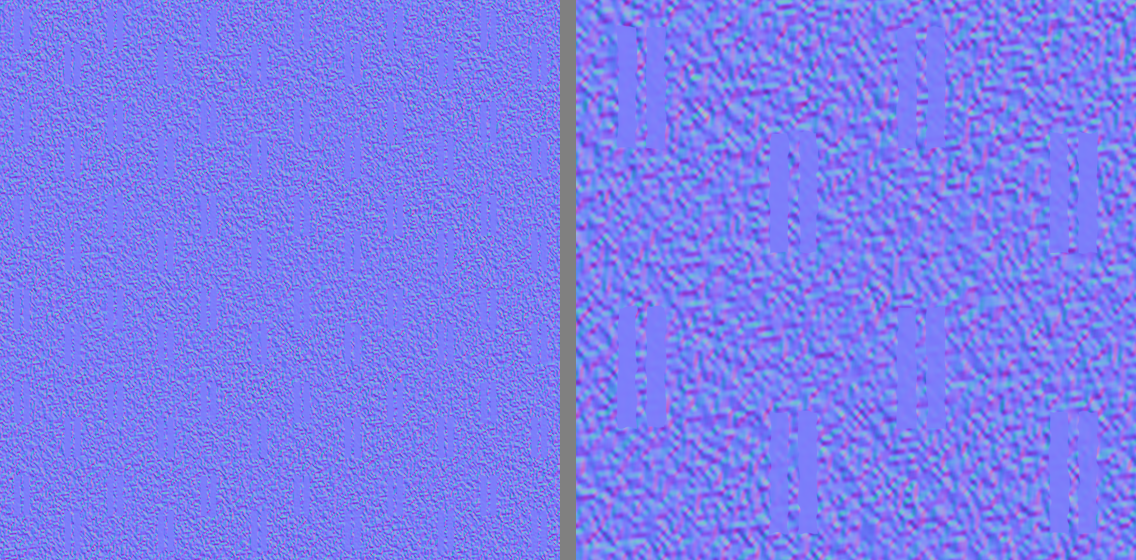
Left: the whole. Right: its middle third, enlarged.
This texture map is drawn by a Shadertoy shader. Its source:

```glsl
// Tangent-space normal map: grainy surface with staggered pairs of smooth upright bars.
#define REPEATS 6.0
#define BAR_HALF vec2(0.033, 0.216)
#define BAR_OFFSET 0.0515
#define PAIR_A vec2(0.234, 0.6875)
#define PAIR_B vec2(0.777, 0.3125)
#define GRAIN_CELLS vec2(375.0, 335.0)
#define GRAIN_SLOPE 0.78
#define STREAK 0.18
#define EDGE_RAGGED 0.012
#define BAR_GRAIN 0.1
#define FLAT_COLOR vec3(0.488, 0.492, 0.98)

// Integer hash of a lattice point, 0 to 1
float hash(vec2 p) {
    uvec2 q = uvec2(ivec2(p) + 4096);
    uint h = q.x * 1597334677u ^ q.y * 3812015801u;
    h = (h ^ (h >> 15)) * 2246822519u;
    h = (h ^ (h >> 13)) * 3266489917u;
    return float(h ^ (h >> 16)) / 4294967295.0;
}

float valueNoise(vec2 p) {
    vec2 i = floor(p), f = fract(p);
    f = f * f * (3.0 - 2.0 * f);
    vec2 e = vec2(1.0, 0.0);
    return mix(mix(hash(i), hash(i + e.xy), f.x),
               mix(hash(i + e.yx), hash(i + e.xx), f.x), f.y);
}

// Fine grain leaning along the rising diagonal, over softer lumps
float grainHeight(vec2 p) {
    p -= STREAK * (p.x + p.y) * vec2(0.5);
    return valueNoise(p) + 0.5 * valueNoise(p * 0.47 + 61.0);
}

vec2 grainSlope(vec2 p) {
    vec2 e = vec2(0.5, 0.0);
    return vec2(grainHeight(p - e.xy) - grainHeight(p + e.xy),
                grainHeight(p - e.yx) - grainHeight(p + e.yx));
}

float boxDistance(vec2 p, vec2 halfSize) {
    vec2 d = abs(p) - halfSize;
    return length(max(d, 0.0)) + min(max(d.x, d.y), 0.0);
}

// x: distance to the nearest bar in tile units, y: random value of that bar
vec2 nearestBar(vec2 tilePos) {
    vec2 tile = floor(tilePos), local = fract(tilePos);
    vec2 nearest = vec2(1e3, 0.0);
    for (int k = 0; k < 4; k++) {
        vec2 center = k < 2 ? PAIR_A : PAIR_B;
        center.x += (k % 2 == 0) ? -BAR_OFFSET : BAR_OFFSET;
        float d = boxDistance(local - center, BAR_HALF);
        if (d < nearest.x) nearest = vec2(d, hash(tile * 4.0 + vec2(float(k), 700.0)));
    }
    return nearest;
}

void mainImage(out vec4 fragColor, in vec2 fragCoord) {
    vec2 uv = fragCoord / iResolution.y;
    float pixel = REPEATS / iResolution.y;
    vec2 grainPos = uv * GRAIN_CELLS;

    // Bars with slightly chewed edges
    vec2 bar = nearestBar(uv * REPEATS);
    float ragged = (valueNoise(grainPos * 0.6 + 19.0) - 0.5) * EDGE_RAGGED;
    float d = bar.x + ragged;
    float inside = 1.0 - smoothstep(-pixel, pixel, d);

    // Uneven grain strength, with rare deeper scuffs
    float wear = 0.9 + 0.2 * valueNoise(uv * 13.0 + 5.0);
    wear += 0.3 * smoothstep(0.88, 1.0, valueNoise(uv * 48.0 + 33.0));
    wear *= 1.0 + 0.15 * exp(-abs(d) * 90.0);
    float strength = mix(wear, BAR_GRAIN * (0.4 + 1.4 * bar.y), inside);

    // Pack the normal into colour; steep grain loses extra blue
    vec2 slope = grainSlope(grainPos) * GRAIN_SLOPE * strength;
    vec3 normal = normalize(vec3(slope, 1.0));
    vec3 color = FLAT_COLOR + vec3(0.5, 0.5, 1.1) * (normal - vec3(0.0, 0.0, 1.0));
    fragColor = vec4(clamp(color, 0.0, 1.0), 1.0);
}
```
